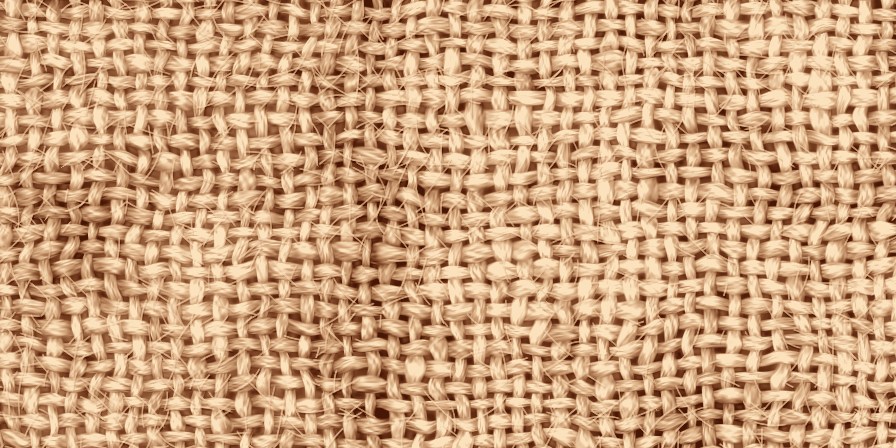
A WebGL 1 fragment shader for this texture:

```glsl
precision highp float;
uniform vec2 u_resolution;

const float PI = 3.14159265;
const vec2 THREADS = vec2(42.0, 24.0);
const float HAIR_LAYERS = 14.0;

float hash(vec2 p) {
  vec3 q = fract(vec3(p.xyx) * 0.1031);
  q += dot(q, q.yzx + 33.33);
  return fract((q.x + q.y) * q.z);
}

float noise(vec2 p) {
  vec2 i = floor(p);
  vec2 f = fract(p);
  f = f * f * (3.0 - 2.0 * f);
  float low = mix(hash(i), hash(i + vec2(1.0, 0.0)), f.x);
  float high = mix(hash(i + vec2(0.0, 1.0)), hash(i + 1.0), f.x);
  return mix(low, high, f.y);
}

// Jute colours from the deep gaps to the lit fibres
vec3 juteColor(float tone) {
  float t = clamp(tone, 0.0, 1.05) * 5.0;
  vec3 c = mix(vec3(0.28, 0.09, 0.02), vec3(0.47, 0.25, 0.13), clamp(t, 0.0, 1.0));
  c = mix(c, vec3(0.63, 0.42, 0.28), clamp(t - 1.0, 0.0, 1.0));
  c = mix(c, vec3(0.76, 0.57, 0.41), clamp(t - 2.0, 0.0, 1.0));
  c = mix(c, vec3(0.87, 0.70, 0.54), clamp(t - 3.0, 0.0, 1.0));
  return mix(c, vec3(0.96, 0.85, 0.70), clamp(t - 4.0, 0.0, 1.25));
}

// One twisted yarn: x = tone, y = coverage.
// along and across are thread units; offset is the distance from its axis.
vec2 yarn(float along, float across, float offset, float lift, float radius, float id) {
  float thickness = 0.75 + 0.25 * hash(vec2(id, 3.7)) + 0.35 * noise(vec2(along * 0.8, id));
  float u = offset / (radius * thickness * (1.0 + 0.14 * lift));
  float roundness = sqrt(max(1.0 - u * u, 0.0));
  float fibre = noise(vec2(along * 1.6 + id * 7.0, across * 7.0 + along * 2.4));
  float fine = noise(vec2(along * 3.5, across * 13.0 - along * 2.0) + id);
  float tone = (0.37 + 0.55 * roundness + 0.17 * u) * mix(0.50, 1.10, lift * 0.5 + 0.5);
  tone += (fibre - 0.5) * 0.46 + (fine - 0.5) * 0.42;
  tone += (hash(vec2(id, 9.1)) - 0.5) * 0.12;
  return vec2(tone, 1.0 - smoothstep(0.78, 1.08, abs(u)));
}

// Plain weave: crossings alternate which yarn lies on top
float weave(vec2 g, float crisp) {
  vec2 cell = floor(g);
  vec2 d = g - cell - 0.5;
  float side = 1.0 - 2.0 * mod(cell.x + cell.y, 2.0);
  float weftLift = side * cos(PI * d.x);
  float warpLift = -side * cos(PI * d.y);
  vec2 weft = yarn(g.x, g.y, d.y, weftLift, 0.355, cell.y + 11.0);
  vec2 warp = yarn(g.y, g.x, -d.x, warpLift, mix(0.28, 0.32, crisp), cell.x + 71.0);
  float gap = mix(0.08, -0.08, crisp) + 0.30 * noise(g * 4.0);
  float weftOver = mix(mix(gap, warp.x, warp.y), weft.x, weft.y);
  float warpOver = mix(mix(gap, weft.x, weft.y), warp.x, warp.y);
  return side > 0.0 ? weftOver : warpOver;
}

// Bent stray fibre, one at most in each cell
float hair(vec2 p, float size, float halfWidth, float seed, float density) {
  vec2 q = p / size + vec2(hash(vec2(seed, 1.0)), hash(vec2(seed, 2.0))) * 9.0;
  vec2 id = floor(q) + seed * 17.0;
  vec2 local = fract(q) - 0.5;
  vec2 dir = normalize(vec2(hash(id), hash(id + 5.3)) - 0.497);
  vec2 r = vec2(dot(local, dir), dot(local, vec2(-dir.y, dir.x)));
  float bend = (hash(id + 8.9) - 0.5) * 1.2;
  float dist = abs(r.y - bend * (r.x * r.x - 0.05)) * size;
  float reach = 0.2 + 0.22 * hash(id + 2.1);
  float ends = 1.0 - smoothstep(reach * 0.8, reach, abs(r.x));
  float line = 1.0 - smoothstep(halfWidth * 0.4, halfWidth * 1.6, dist);
  return line * ends * step(hash(id + 4.4), density);
}

void main() {
  vec2 uv = gl_FragCoord.xy / u_resolution;
  vec2 p = uv * vec2(2.0, 1.0);

  // Hand-woven drift of the threads
  vec2 g = uv * THREADS;
  vec2 sway = vec2(noise(p * 5.0), noise(p * 5.0 + 31.0)) - 0.5;
  vec2 jitter = vec2(noise(g * 0.9 + 13.0), noise(g * 0.9 + 47.0)) - 0.5;
  g += sway * 0.7 + jitter * 0.42;

  // Flatter cloth at the left, open and crisp cloth toward the right
  float crisp = smoothstep(0.39, 0.46, uv.x) * (0.7 + 0.3 * noise(p * 4.0));
  float tone = weave(g, crisp);

  // Broad stains, uneven yarn clumps and a dim seam
  tone += (noise(p * 4.0 + 3.0) - 0.5) * 0.20 + (noise(p * 11.0 + 7.0) - 0.5) * 0.22;
  tone += mix(-0.01, 0.05, crisp);
  tone -= 0.10 * (1.0 - smoothstep(0.0, 0.04, abs(uv.x - 0.42)));

  // Loose fuzz over the weave, each strand with a thin shade beneath
  float density = 0.15 + 0.65 * noise(p * 4.5 + 19.0);
  for (float k = 0.0; k < HAIR_LAYERS; k++) {
    float size = 0.07 + 0.009 * k;
    float shade = hair(p + vec2(-0.002, 0.004), size, 0.002, k + 1.0, density);
    float strand = hair(p, size, 0.0019, k + 1.0, density);
    tone -= 0.10 * shade;
    tone = mix(tone, 0.84 + 0.2 * hash(vec2(k, 6.0)), strand * 0.6);
  }

  gl_FragColor = vec4(juteColor(tone), 1.0);
}
```
